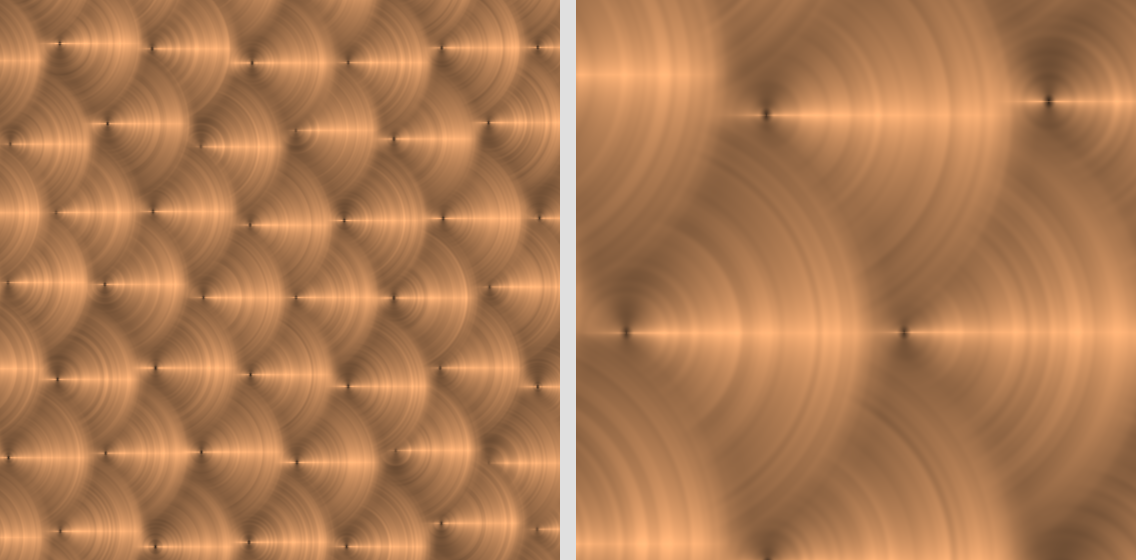
Left: the whole. Right: its middle third, enlarged.
Reproduce this pattern procedurally as a Shadertoy shader.

```glsl
#define PITCH vec2(0.0857, 0.2857)    // column and row spacing of the swirls
#define ORIGIN vec2(0.018, 0.188)     // centre of the first swirl
#define JITTER vec2(0.004, 0.022)     // largest shift of a swirl centre
#define RADIUS 0.163
#define EDGE_SOFTNESS 0.036
#define COARSE_RINGS 125.0
#define FINE_RINGS 270.0
#define RING_CONTRAST 0.17
#define PIT_RADIUS 0.005
#define COPPER vec3(1.0, 0.703, 0.467)

float hash(vec2 p) {
    vec3 q = fract(p.xyx * vec3(0.1031, 0.1030, 0.0973));
    q += dot(q, q.yzx + 33.33);
    return fract((q.x + q.y) * q.z);
}

// Smooth one-dimensional noise in the range -0.5 to 0.5
float grooveNoise(float x, float seed) {
    float cell = floor(x), f = fract(x);
    f = f * f * (3.0 - 2.0 * f);
    return mix(hash(vec2(cell, seed)), hash(vec2(cell + 1.0, seed)), f) - 0.5;
}

// Anisotropic sheen of circular brushing: bright along x, dark along y
float brushedSheen(vec2 p, float seed) {
    float r = length(p);
    float slope = abs(p.y) / max(r, 0.0001);
    float sheen = 0.40 + 0.58 / (1.0 + 2.2 * slope) - 0.13 * pow(slope, 4.0);

    float grooves = 0.6 * grooveNoise(r * COARSE_RINGS, seed)
                  + 0.5 * grooveNoise(r * FINE_RINGS, seed + 17.0);
    sheen *= 1.0 + RING_CONTRAST * grooves;

    return sheen * mix(0.55, 1.0, smoothstep(0.0, PIT_RADIUS, r));
}

void mainImage(out vec4 fragColor, in vec2 fragCoord) {
    vec2 uv = fragCoord / iResolution.y;
    float nearestColumn = round((uv.x - ORIGIN.x) / PITCH.x);
    float shade = 0.5;

    // Layer columns from right to left, so each swirl covers those to its right
    for (int i = 2; i >= -2; i--) {
        float column = nearestColumn + float(i);
        float stagger = 0.5 * mod(column, 2.0);
        float nearestRow = round((uv.y - ORIGIN.y) / PITCH.y - stagger);

        for (int j = -1; j <= 1; j++) {
            vec2 cell = vec2(column, nearestRow + float(j));
            vec2 shift = vec2(hash(cell + 41.3), hash(cell + 87.7)) * 2.0 - 1.0;
            vec2 center = ORIGIN + (cell + vec2(0.0, stagger)) * PITCH + shift * JITTER;

            vec2 p = uv - center;
            float seed = floor(hash(cell + 12.9) * 500.0);
            float cover = 1.0 - smoothstep(RADIUS - EDGE_SOFTNESS, RADIUS, length(p));
            shade = mix(shade, brushedSheen(p, seed), cover);
        }
    }

    fragColor = vec4(COPPER * shade, 1.0);
}
```
